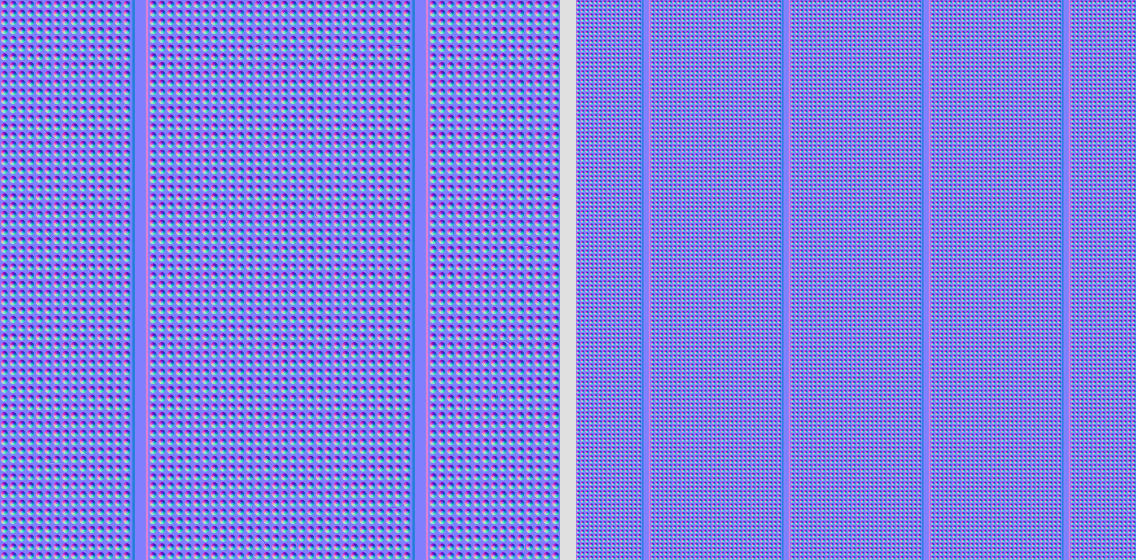
Left: one tile. Right: repeated 2 by 2.
Give the GLSL for this texture map, as a three.js fragment shader.

```glsl
varying vec2 vUv;

const float CELLS = 64.0;
const float STRIPS = 2.0;
const float STRIP_HALF = 0.0120;
const float EDGE_WIDTH = 0.0042;
const float SOFT = 0.0008;
const int SCRATCHES = 70;

float hash(vec2 p) {
  return fract(sin(dot(p, vec2(12.9898, 78.233))) * 43758.5453);
}

// Shortest offset on the wrapping unit square
vec2 wrapOffset(vec2 d) {
  return fract(d + 0.5) - 0.5;
}

// Signed horizontal distance to the nearest strip centre
float stripOffset(float x) {
  return (fract(x * STRIPS) - 0.5) / STRIPS;
}

// Conical hole with a small flat floor, leaning towards its centre
vec2 holeTilt(vec2 p, float radius, float steepness) {
  float r = length(p);
  float wall = smoothstep(0.05, 0.15, r) * (1.0 - smoothstep(radius - 0.05, radius + 0.05, r));
  return -p / max(r, 0.001) * wall * steepness;
}

// Bevels on both sides of a raised strip
float bevelTilt(float x, float halfWidth, float width, float steepness) {
  float d = abs(abs(x) - halfWidth);
  float line = 1.0 - smoothstep(width * 0.5 - SOFT, width * 0.5 + SOFT, d);
  return sign(x) * line * steepness;
}

// Thin groove along a short segment
vec2 scratchTilt(vec2 p, float angle, float halfLength, float width) {
  vec2 along = vec2(cos(angle), sin(angle));
  vec2 across = vec2(-along.y, along.x);
  float t = dot(p, along);
  float s = (dot(p, across) + 12.0 * t * t) / width;
  float fade = 1.0 - smoothstep(halfLength * 0.6, halfLength, abs(t));
  return -across * s * exp(-s * s) * fade;
}

vec2 scratches(vec2 uv) {
  vec2 tilt = vec2(0.0);
  for (int i = 0; i < SCRATCHES; i++) {
    float k = float(i) + 1.0;
    vec2 centre = vec2(hash(vec2(k, 1.7)), hash(vec2(k, 5.3)));
    float angle = 6.2832 * hash(vec2(k, 9.1));
    float halfLength = mix(0.005, 0.018, hash(vec2(k, 13.9)));
    float depth = mix(0.4, 1.1, hash(vec2(k, 17.3)));
    tilt += depth * scratchTilt(wrapOffset(uv - centre), angle, halfLength, 0.0010);
  }
  return tilt;
}

vec3 encodeNormal(vec2 tilt) {
  tilt *= min(1.0, 0.95 / max(length(tilt), 0.001));
  return vec3(tilt, sqrt(1.0 - dot(tilt, tilt))) * 0.5 + 0.5;
}

void main() {
  // Perforated field, leaving out the columns under the strips
  vec2 grid = vUv * CELLS;
  vec2 cell = mod(floor(grid), CELLS);
  float columnOffset = stripOffset((cell.x + 0.5) / CELLS);
  float field = step(1.0 / CELLS, abs(columnOffset));
  float vary = hash(cell) - 0.5;
  vec2 tilt = field * holeTilt(fract(grid) - 0.5, 0.40 + 0.02 * vary, 0.87 + 0.06 * vary);

  // Wear on the field only
  float x = stripOffset(vUv.x - 0.0005);
  tilt += scratches(vUv) * smoothstep(STRIP_HALF, STRIP_HALF + EDGE_WIDTH, abs(x));

  // Raised vertical strips
  tilt.x += bevelTilt(x, STRIP_HALF, EDGE_WIDTH, 0.75);

  gl_FragColor = vec4(encodeNormal(tilt), 1.0);
}
```
